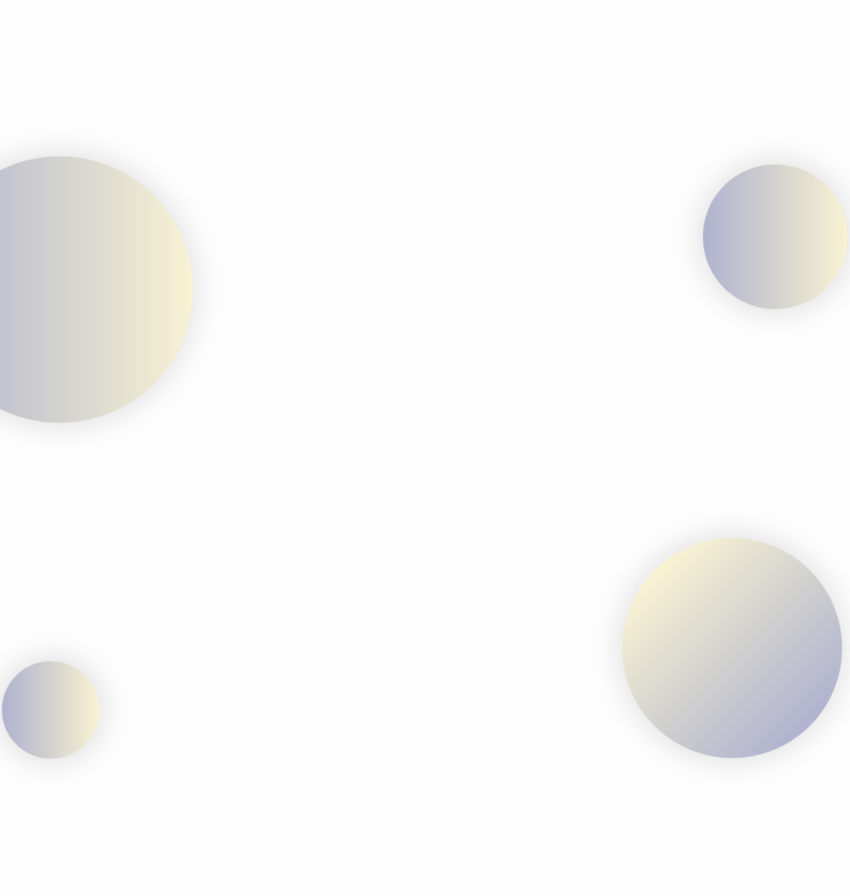
A Shadertoy shader for this background:

```glsl
// Soft blurred shadow around a disc edge at signed distance d
float softShadow(float d) {
    return 0.13 * (1.0 - smoothstep(-0.034, 0.034, d));
}

// Blue-to-cream ramp, t runs from 0 to 1
vec3 pearlRamp(float t) {
    vec3 blue = vec3(0.69, 0.70, 0.81);
    vec3 grey = vec3(0.825, 0.823, 0.81);
    vec3 cream = vec3(0.975, 0.948, 0.825);
    return t < 0.5 ? mix(blue, grey, 2.0 * t) : mix(grey, cream, 2.0 * t - 1.0);
}

void mainImage(out vec4 fragColor, in vec2 fragCoord) {
    vec2 p = fragCoord / iResolution.y;
    float pixel = 1.0 / iResolution.y;
    vec3 color = vec3(0.992);

    // Discs: centre x, centre y, radius, gradient angle
    vec4 discs[4] = vec4[4](
        vec4(0.0664, 0.6768, 0.1487, 0.0),
        vec4(0.8652, 0.7357, 0.0807, 0.0),
        vec4(0.8171, 0.2767, 0.1227, 2.356),
        vec4(0.0566, 0.2077, 0.0544, 0.0));

    for (int i = 0; i < 4; i++) {
        vec4 disc = discs[i];
        vec2 offset = p - disc.xy;
        float d = length(offset) - disc.z;
        vec2 axis = vec2(cos(disc.w), sin(disc.w));
        float t = clamp(0.5 + 0.5 * dot(offset, axis) / disc.z, 0.0, 1.0);

        // Shadow first, then the smooth-edged disc over it
        color *= 1.0 - softShadow(d);
        color = mix(color, pearlRamp(t), smoothstep(pixel, -pixel, d));
    }

    fragColor = vec4(color, 1.0);
}
```
